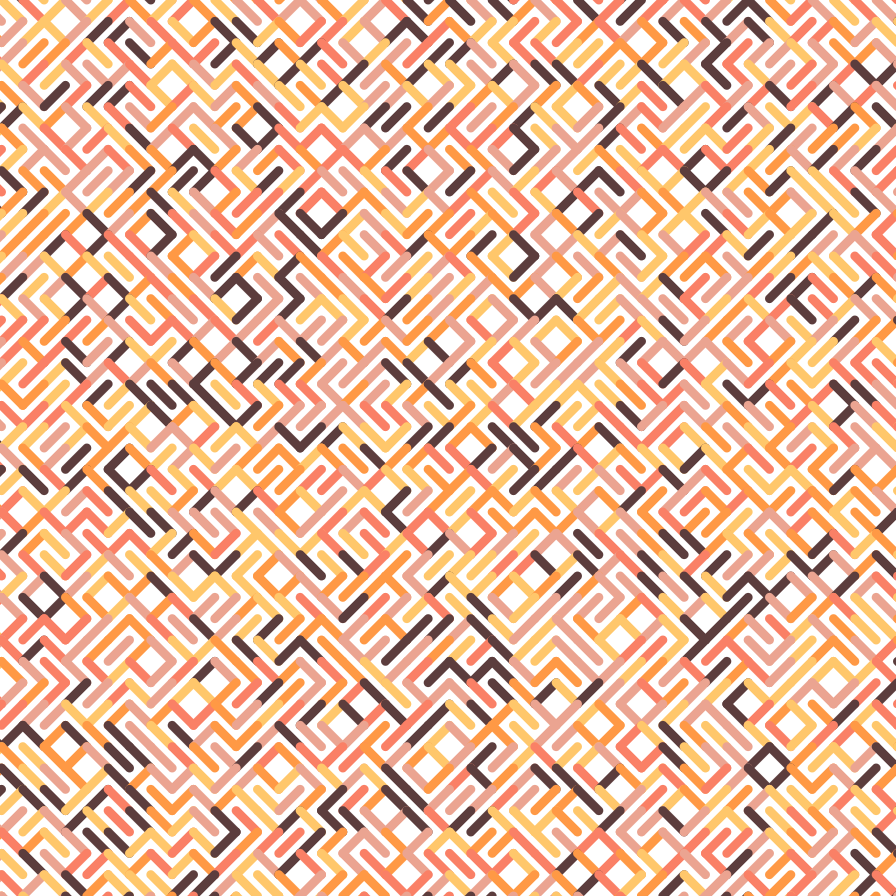
A Shadertoy shader for this pattern:

```glsl
// A dense maze of round-capped diagonal bars on white, 42 cells per side.
// Every cell holds one bar along a randomly chosen diagonal, in one of five
// warm colours; neighbouring cells are layered so the caps overlap in order.

// Two independent random values in 0..1 for a cell
vec2 cellRandom(vec2 cell) {
    uvec2 h = uvec2(ivec2(cell) + 1000) * uvec2(1664525u, 22695477u);
    h.x += h.y * 747796u;
    h ^= h >> 15u;
    h.y += h.x * 277803u;
    h ^= h >> 13u;
    h.x += h.y * 1664525u;
    h ^= h >> 16u;
    return vec2(h & 65535u) / 65536.0;
}

vec3 barColour(float pick) {
    vec3 dark   = vec3(0.36, 0.24, 0.24);
    vec3 coral  = vec3(0.98, 0.50, 0.40);
    vec3 rose   = vec3(0.92, 0.645, 0.57);
    vec3 orange = vec3(1.00, 0.60, 0.27);
    vec3 yellow = vec3(1.00, 0.78, 0.42);
    return pick < 0.19 ? dark
         : pick < 0.39 ? coral
         : pick < 0.60 ? rose
         : pick < 0.79 ? orange : yellow;
}

// Distance to the rising diagonal of a unit cell centred on the origin
float diagonalDistance(vec2 p) {
    float along = clamp((p.x + p.y) * 0.5, -0.5, 0.5);
    return length(p - along);
}

void mainImage(out vec4 fragColor, in vec2 fragCoord) {
    vec2 p = fragCoord / iResolution.y * 42.0 - vec2(0.07, 0.0);
    float pixel = 42.0 / iResolution.y;
    vec3 colour = vec3(1.0);

    // Paint the surrounding cells from the top left to the bottom right
    for (int row = 1; row >= -1; row--) {
        for (int column = -1; column <= 1; column++) {
            vec2 cell = floor(p) + vec2(column, row);
            vec2 random = cellRandom(cell);
            vec2 local = p - cell - 0.5;
            if (random.x < 0.5) local.x = -local.x;

            float edge = diagonalDistance(local) - 0.208;
            float cover = clamp(0.5 - edge / pixel, 0.0, 1.0);
            colour = mix(colour, barColour(random.y), cover);
        }
    }
    fragColor = vec4(colour, 1.0);
}
```
